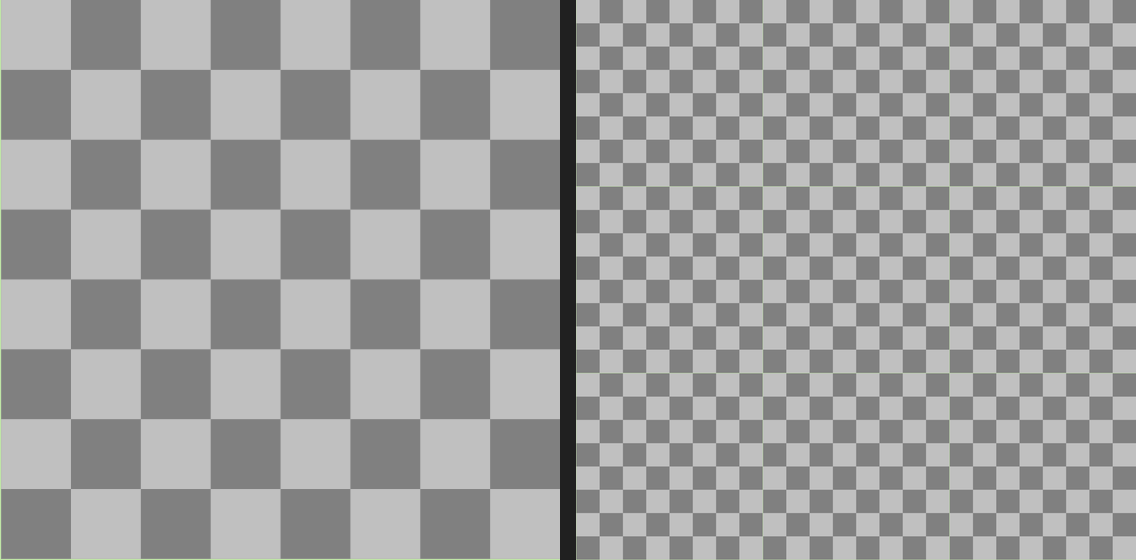
Left, the tile; right, the same tile 3 across and 3 down.
Give the GLSL for this pattern, as a Shadertoy shader.

```glsl
const float CELLS = 8.0;
const float LINE_WIDTH = 1.0 / 512.0;
const vec3 LIGHT_GRAY = vec3(0.753);
const vec3 DARK_GRAY = vec3(0.502);
const vec3 PALE_GREEN = vec3(0.75, 0.90, 0.65);

// Signed distance to the nearest cell border, positive in even cells
vec2 borderDistance(vec2 p) {
    return 0.5 - abs(mod(p + 0.5, 2.0) - 1.0);
}

// Smoothed checker: 1 where the cell parity is even, 0 where it is odd
float checker(vec2 p, vec2 pixelSize) {
    vec2 wave = clamp(2.0 * borderDistance(p) / pixelSize, -1.0, 1.0);
    return 0.5 + 0.5 * wave.x * wave.y;
}

// Coverage of the hairline along the left and lower side of each tile
float hairline(vec2 p, float width, vec2 pixelSize) {
    vec2 coverage = clamp((width - p) / pixelSize + 0.5, 0.0, 1.0);
    return max(coverage.x, coverage.y);
}

void mainImage(out vec4 fragColor, in vec2 fragCoord) {
    vec2 pixelSize = 1.0 / iResolution.xy;
    vec2 uv = fract(fragCoord * pixelSize);

    // Whole cells fill the area beside the hairline
    float cellScale = CELLS / (1.0 - LINE_WIDTH);
    float darkness = checker((uv - LINE_WIDTH) * cellScale, pixelSize * cellScale);
    vec3 color = mix(LIGHT_GRAY, DARK_GRAY, darkness);

    // Tile border
    color = mix(color, PALE_GREEN, hairline(uv, LINE_WIDTH, pixelSize));
    fragColor = vec4(color, 1.0);
}
```
